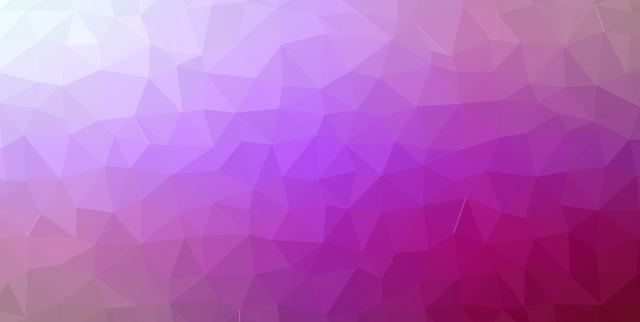
This background is drawn by a WebGL 2 fragment shader. Its source:

```glsl
#version 300 es
precision highp float;
// Low-poly mesh of flat triangles, pale ice at upper left through violet to dark wine at lower right.

#define CELL vec2(0.0553, 0.1023)   // mesh cell, as a share of the canvas
#define ORIGIN vec2(0.495, 0.4547)  // where vertex (0, 0) rests
#define JITTER vec2(0.30, 0.27)     // vertex scatter, in cells
#define WAVE 0.13                   // slow rise and fall of the rows
#define FLATNESS 0.8                // 1 = one colour per triangle
#define SHADE 0.022                 // random brightness per triangle
#define GLINT_CHANCE 0.035          // share of edges with a pale hairline
#define GLINT 0.28                  // hairline strength

uniform vec2 u_resolution;
out vec4 fragColor;

float hash(vec2 p) {
    vec3 q = fract(vec3(p.xyx) * vec3(0.1031, 0.1030, 0.0973));
    q += dot(q, q.yzx + 33.33);
    return fract((q.x + q.y) * q.z);
}

// One colour ramp serves both axes.
vec3 ramp(float t) {
    const vec3 ice = vec3(0.92, 0.985, 0.99);
    const vec3 mist = vec3(0.92, 0.93, 0.99);
    const vec3 lilac = vec3(0.85, 0.73, 0.995);
    const vec3 violet = vec3(0.69, 0.28, 0.95);
    const vec3 magenta = vec3(0.63, 0.03, 0.43);
    const vec3 wine = vec3(0.39, 0.04, 0.13);
    vec3 c = mix(ice, mist, clamp(t / 0.125, 0.0, 1.0));
    c = mix(c, lilac, clamp((t - 0.125) / 0.125, 0.0, 1.0));
    c = mix(c, violet, clamp((t - 0.25) / 0.25, 0.0, 1.0));
    c = mix(c, magenta, clamp((t - 0.5) / 0.25, 0.0, 1.0));
    return mix(c, wine, clamp((t - 0.75) / 0.25, 0.0, 1.0));
}

// Average of the ramp across and the ramp down.
vec3 gradient(vec2 g) {
    vec2 uv = ORIGIN + g * CELL;
    return 0.5 * (ramp(uv.x) + ramp(1.0 - uv.y));
}

vec2 vertex(vec2 id) {
    vec2 scatter = vec2(hash(id + 71.0), hash(id + 137.0)) * 2.0 - 1.0;
    float wave = WAVE * sin(id.x * 0.9 + id.y * 1.7);
    return id + scatter * JITTER + vec2(0.0, wave);
}

// Signed distance to the line a-b, positive on its left.
float side(vec2 p, vec2 a, vec2 b) {
    vec2 e = normalize(b - a);
    return e.x * (p.y - a.y) - e.y * (p.x - a.x);
}

float segment(vec2 p, vec2 a, vec2 b) {
    vec2 e = b - a;
    return length(p - a - e * clamp(dot(p - a, e) / dot(e, e), 0.0, 1.0));
}

// Adds one triangle, weighted by its smooth coverage.
void addTriangle(inout vec4 sum, vec2 p, vec2 a, vec2 b, vec2 c, float pixel) {
    float d = min(side(p, a, b), min(side(p, b, c), side(p, c, a)));
    float cover = clamp(0.5 + d / pixel, 0.0, 1.0);
    vec2 centre = (a + b + c) / 3.0;
    vec3 tint = gradient(mix(p, centre, FLATNESS));
    tint += SHADE * (hash(floor(centre * 64.0) + 911.0) * 2.0 - 1.0);
    sum += vec4(tint, 1.0) * cover;
}

void main() {
    vec2 p = (gl_FragCoord.xy / u_resolution - ORIGIN) / CELL;
    float pixel = 1.0 / (u_resolution.y * CELL.y);
    vec2 home = floor(p);
    vec4 sum = vec4(gradient(p), 1.0) * 0.001;
    float glint = 0.0;

    // Jittered quads around the pixel, each cut along its shorter diagonal.
    for (int j = -1; j <= 1; j++) {
        for (int i = -1; i <= 1; i++) {
            vec2 id = home + vec2(i, j);
            vec2 a = vertex(id);
            vec2 b = vertex(id + vec2(1.0, 0.0));
            vec2 c = vertex(id + vec2(1.0, 1.0));
            vec2 d = vertex(id + vec2(0.0, 1.0));
            if (distance(a, c) < distance(b, d)) {
                addTriangle(sum, p, a, b, c, pixel);
                addTriangle(sum, p, a, c, d, pixel);
            } else {
                addTriangle(sum, p, a, b, d, pixel);
                addTriangle(sum, p, b, c, d, pixel);
            }
            // Rare pale hairline on the upright edge.
            float chosen = step(hash(id + 411.0), GLINT_CHANCE);
            float width = max(0.012, 0.5 * pixel);
            float line = 1.0 - smoothstep(0.0, width + 0.5 * pixel, segment(p, a, d));
            glint = max(glint, chosen * line);
        }
    }

    vec3 colour = sum.rgb / sum.a;
    colour = mix(colour, vec3(0.9, 0.82, 0.92), glint * GLINT);
    fragColor = vec4(clamp(colour, 0.0, 1.0), 1.0);
}
```
